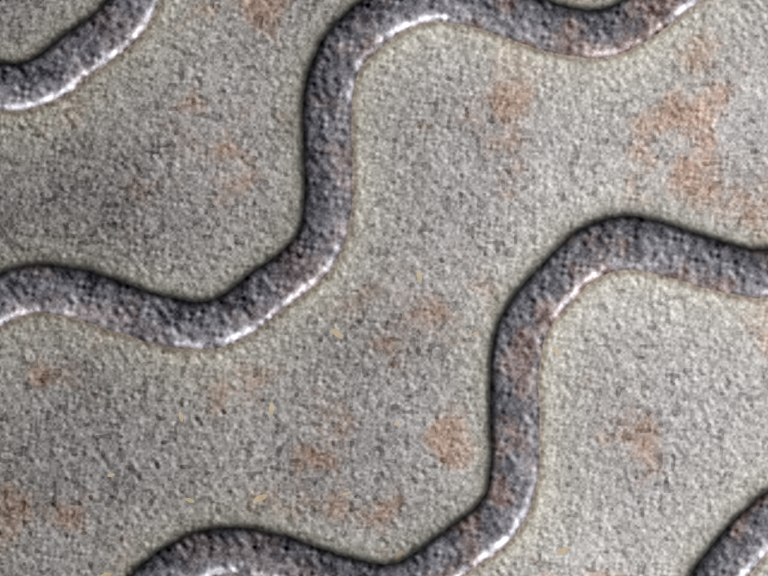
Give the GLSL for this texture, as a Shadertoy shader.

```glsl
// Weathered cast iron plate crossed by raised, wavy ribs.
// One flattened sine is repeated in shifted rows; its signed distance drives
// the rib shading, while layered value noise makes grain, stains and rust.

const float TAU = 6.2831853;
const float HALF_WIDTH = 0.042;
const vec2 ALONG = vec2(0.804, -0.595);   // wave direction, y pointing down
const vec2 ACROSS = vec2(0.595, 0.804);   // from shaded side to lit side

float hash(vec2 p) {
    vec3 q = fract(vec3(p.xyx) * 0.1031);
    q += dot(q, q.yzx + 33.33);
    return fract((q.x + q.y) * q.z);
}

float noise(vec2 p) {
    vec2 i = floor(p), f = fract(p);
    f = f * f * (3.0 - 2.0 * f);
    return mix(mix(hash(i), hash(i + vec2(1, 0)), f.x),
               mix(hash(i + vec2(0, 1)), hash(i + vec2(1, 1)), f.x), f.y);
}

float fbm(vec2 p) {
    float sum = 0.0, amp = 0.5;
    for (int i = 0; i < 5; i++) {
        sum += amp * noise(p);
        p = mat2(1.6, 1.2, -1.2, 1.6) * p + 7.3;
        amp *= 0.5;
    }
    return sum;
}

// Sine with broad troughs and steep flanks.
float wave(float u) {
    float a = (u - 0.0747) / 0.852 * TAU;
    float s = sin(a);
    return 0.55 + 0.148 * (cos(a) - 0.1 * cos(3.0 * a) + 0.13 * s * s);
}

float waveSlope(float u) {
    return (wave(u + 0.004) - wave(u - 0.004)) / 0.008;
}

// x: signed distance to the nearest rib centre, y: how squarely it faces the light.
vec2 ribField(vec2 p) {
    vec2 best = vec2(10.0, 0.0);
    for (int k = -1; k <= 2; k++) {
        float row = float(k);
        vec2 q = p - vec2(0.3247, 0.4549) * row;
        q.y += 0.0417 * min(row, 0.0);
        float u = dot(q, ALONG), n = dot(q, ACROSS);
        n += 0.049 * clamp(row, 0.0, 1.0) * smoothstep(0.43, 0.73, u);
        // Slide towards the foot point, then measure to its tangent.
        float slope = waveSlope(u);
        float gap = clamp(n - wave(u), -0.09, 0.09);
        float foot = u + 0.65 * gap * slope / (1.0 + slope * slope);
        slope = waveSlope(foot);
        float facing = inversesqrt(1.0 + slope * slope);
        float d = (n - wave(foot) - slope * (u - foot)) * facing;
        if (abs(d) < abs(best.x)) best = vec2(d, facing);
    }
    return best;
}

float band(float x, float centre, float width) {
    float t = (x - centre) / width;
    return exp(-t * t);
}

// Pitted relief lit from the lower right.
float grain(vec2 p, float scale) {
    vec2 q = mat2(0.8, 0.6, -0.6, 0.8) * p * scale;
    return noise(q) - noise(q + vec2(0.75, 0.1));
}

// Centred speckle mixing two fine scales.
float speckle(vec2 p) {
    return 0.6 * noise(p * 240.0) + 0.4 * noise(p.yx * 110.0 + 9.0) - 0.5;
}

vec3 plateColor(vec2 p, float d) {
    float daylight = smoothstep(-0.1, 1.3, p.x);
    float outside = max(abs(d) - HALF_WIDTH, 0.0);
    float reach = d > 0.0 ? 0.055 : 0.038;
    float dust = exp(-outside / reach) * (0.6 + 0.7 * fbm(p * 9.0));
    dust = clamp(dust, 0.0, 0.9);
    vec3 worn = mix(vec3(0.475, 0.465, 0.46), vec3(0.70, 0.685, 0.68), daylight);
    worn += 0.24 * (fbm(p * 5.0 + 3.1) - 0.48);
    vec3 sand = mix(vec3(0.62, 0.605, 0.56), vec3(0.815, 0.80, 0.75), daylight);
    vec3 col = mix(worn, sand, dust);
    float rust = smoothstep(0.55, 0.75, fbm(p * 9.0 + 17.0)) * (1.0 - dust);
    col *= 1.0 - vec3(0.0, 0.12, 0.19) * rust;
    float pits = smoothstep(0.68, 0.9, noise(p * 95.0 + 31.0)) * (1.0 - 0.6 * dust);
    return col + 0.19 * grain(p, 135.0) + 0.27 * speckle(p) - 0.13 * pits;
}

vec3 ribColor(vec2 p, float d, float facing) {
    float across = d / HALF_WIDTH;
    float patches = fbm(p * 38.0);
    vec3 col = mix(vec3(0.31, 0.31, 0.335), vec3(0.49, 0.48, 0.50), smoothstep(-0.8, 0.9, across));
    float rust = smoothstep(0.42, 0.68, fbm(p * 22.0 + 5.0));
    float warmth = smoothstep(0.4, 0.9, p.x);
    col = mix(col, vec3(0.49, 0.40, 0.37), rust * (0.25 + 0.4 * warmth));
    col += 0.05 * warmth + 0.3 * (patches - 0.48);
    col += 0.3 * grain(p, 115.0) + 0.24 * speckle(p);
    float sheen = band(across, 0.8, 0.16) * smoothstep(0.5, 1.0, facing);
    float glint = smoothstep(0.25, 0.7, patches);
    return col + vec3(0.45, 0.455, 0.47) * sheen * (0.2 + 1.0 * glint);
}

// Sparse dry flakes, one candidate in each grid cell.
float flakeMask(vec2 p, float cell) {
    vec2 id = floor(p / cell);
    vec2 centre = 0.3 + 0.4 * vec2(hash(id + 4.7), hash(id + 9.2));
    vec2 q = (fract(p / cell) - centre) * cell;
    float a = TAU * hash(id + 2.4);
    q = mat2(cos(a), -sin(a), sin(a), cos(a)) * q;
    float size = mix(0.006, 0.014, hash(id + 6.1));
    float r = length(q / vec2(size, size * 0.4));
    return (1.0 - smoothstep(0.75, 1.1, r)) * step(0.85, hash(id + 1.3));
}

void mainImage(out vec4 fragColor, in vec2 fragCoord) {
    vec2 p = fragCoord / iResolution.y;
    p.y = 1.0 - p.y;
    vec2 rib = ribField(p);
    float d = rib.x + 0.006 * (fbm(p * 32.0) - 0.48);
    // Ground, flakes and the raised rib.
    vec3 col = plateColor(p, d);
    col = mix(col, vec3(0.78, 0.70, 0.56), 0.75 * flakeMask(p, 0.13));
    float edge = max(0.0025, 1.0 / iResolution.y);
    float onRib = 1.0 - smoothstep(-edge, edge, abs(d) - HALF_WIDTH);
    col = mix(col, ribColor(p, d, rib.y), onRib);
    // Deep shadow on the upper flank and a brown seam on the lower one.
    col *= 1.0 - 0.66 * band(d, -HALF_WIDTH, 0.0085);
    col *= 1.0 - 0.14 * band(d, -HALF_WIDTH - 0.01, 0.018);
    col *= 1.0 - vec3(0.20, 0.24, 0.26) * band(d, HALF_WIDTH + 0.003, 0.007);
    fragColor = vec4(clamp(col, 0.0, 1.0), 1.0);
}
```
